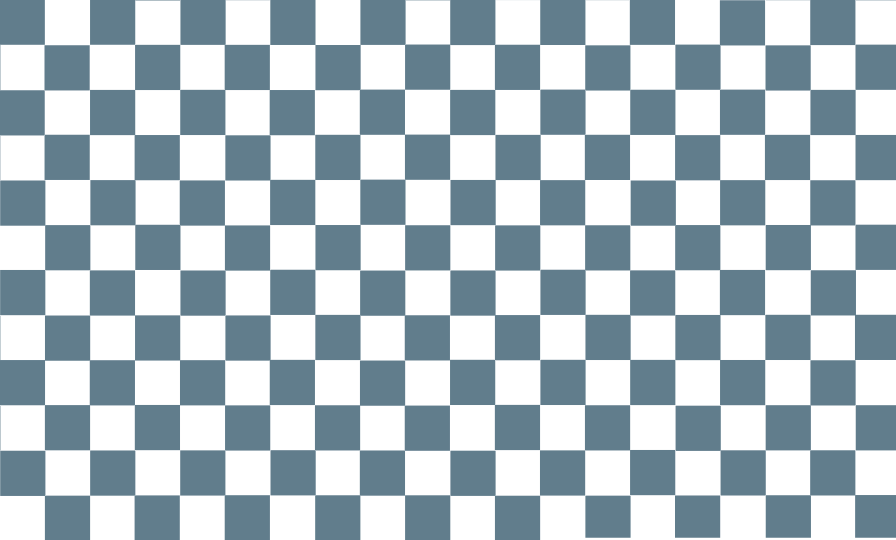
A Shadertoy shader for this pattern:

```glsl
// Two-tone checkerboard, about twenty columns by twelve rows, counted from
// the top left. Each slate square is an antialiased box with a tiny hashed
// shift, gathered from the 3x3 neighbourhood so its edges may cross cells.

vec2 hash22(vec2 p) {
    vec3 q = fract(p.xyx * vec3(0.1031, 0.1030, 0.0973));
    q += dot(q, q.yzx + 33.33);
    return fract((q.xx + q.yz) * q.zy);
}

// Pixel coverage of an axis-aligned box, with edges one pixel soft
float boxCoverage(vec2 p, vec2 halfSize, vec2 pixel) {
    vec2 inside = clamp(0.5 + (halfSize - abs(p)) / pixel, 0.0, 1.0);
    return inside.x * inside.y;
}

void mainImage(out vec4 fragColor, in vec2 fragCoord) {
    vec2 cellCount = vec2(19.9, 11.99);
    vec2 uv = fragCoord / iResolution.xy;
    vec2 grid = vec2(uv.x, 1.0 - uv.y) * cellCount;
    vec2 pixel = cellCount / iResolution.xy;
    vec2 cell = floor(grid);

    // Slightly uneven slate squares on the even cells
    float slate = 0.0;
    for (int j = -1; j <= 1; j++) {
        for (int i = -1; i <= 1; i++) {
            vec2 id = cell + vec2(i, j);
            if (mod(id.x + id.y, 2.0) > 0.5) continue;
            vec2 shift = (hash22(id + 7.0) - 0.5) * 0.02;
            float square = boxCoverage(grid - id - 0.5 - shift, vec2(0.502), pixel);
            slate = max(slate, square);
        }
    }

    // The last row stops just short of the lower edge on the right
    float trim = clamp(0.5 + (11.94 - grid.y) / pixel.y, 0.0, 1.0);
    slate *= mix(1.0, trim, step(12.5, grid.x));

    vec3 color = mix(vec3(1.0), vec3(0.38, 0.49, 0.55), slate);
    fragColor = vec4(color, 1.0);
}
```
